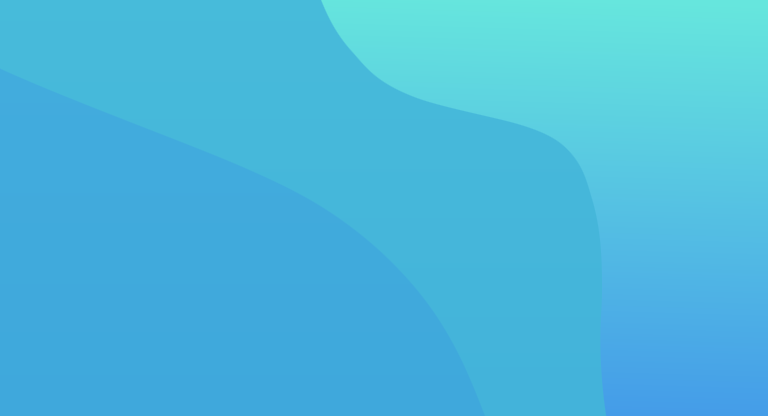
Reproduce this background procedurally as a Shadertoy shader.

```glsl
// Layered blue waves over a teal-to-blue sky gradient.
// Each wave fills the area left of a smooth edge; the edge is a chain of
// cubic Hermite spans giving x as a function of depth below the top.

#define ASPECT      1.837
#define SKY_TILT    0.03
#define SKY_TOP     vec3(0.400, 0.902, 0.867)
#define SKY_BOTTOM  vec3(0.266, 0.610, 0.912)
#define BACK_TOP    vec3(0.280, 0.733, 0.856)
#define BACK_BOTTOM vec3(0.262, 0.700, 0.855)
#define FRONT_TOP    vec3(0.261, 0.677, 0.868)
#define FRONT_BOTTOM vec3(0.246, 0.659, 0.861)

// Edge knots: depth, x, slope dx/ddepth, all in canvas heights
const int BACK_KNOTS = 9;
const vec3 backEdge[BACK_KNOTS] = vec3[](
    vec3(0.000, 0.768, 0.40), vec3(0.124, 0.842, 0.90),
    vec3(0.234, 0.993, 2.60), vec3(0.287, 1.196, 4.20),
    vec3(0.354, 1.352, 1.05), vec3(0.478, 1.416, 0.30),
    vec3(0.694, 1.440, 0.00), vec3(0.813, 1.436, 0.00),
    vec3(1.000, 1.450, 0.15));

const int FRONT_KNOTS = 6;
const vec3 frontEdge[FRONT_KNOTS] = vec3[](
    vec3(0.000, -0.363, 2.20), vec3(0.165, 0.000, 2.20),
    vec3(0.359, 0.478, 2.50), vec3(0.495, 0.766, 1.60),
    vec3(0.651, 0.957, 0.95), vec3(1.000, 1.160, 0.38));

// Cubic Hermite span between two knots
float hermite(vec3 a, vec3 b, float depth) {
    float span = b.x - a.x;
    float t = clamp((depth - a.x) / span, 0.0, 1.0);
    float s = 1.0 - t;
    return s * s * ((1.0 + 2.0 * t) * a.y + t * span * a.z)
         + t * t * ((1.0 + 2.0 * s) * b.y - s * span * b.z);
}

float backEdgeX(float depth) {
    float x = backEdge[0].y;
    for (int i = 0; i < BACK_KNOTS - 1; i++)
        if (depth >= backEdge[i].x) x = hermite(backEdge[i], backEdge[i + 1], depth);
    return x;
}

float frontEdgeX(float depth) {
    float x = frontEdge[0].y;
    for (int i = 0; i < FRONT_KNOTS - 1; i++)
        if (depth >= frontEdge[i].x) x = hermite(frontEdge[i], frontEdge[i + 1], depth);
    return x;
}

// Coverage of a region where the field is positive, one pixel soft
float coverage(float field) {
    return clamp(0.5 + field / max(fwidth(field), 1e-5), 0.0, 1.0);
}

void mainImage(out vec4 fragColor, in vec2 fragCoord) {
    vec2 uv = fragCoord / iResolution.xy;
    float x = uv.x * ASPECT;
    float depth = 1.0 - uv.y;

    // Sky
    float skyMix = clamp(depth - SKY_TILT * (x - 1.4), 0.0, 1.0);
    vec3 color = mix(SKY_TOP, SKY_BOTTOM, skyMix);

    // Waves, back to front
    vec3 backColor = mix(BACK_TOP, BACK_BOTTOM, depth);
    vec3 frontColor = mix(FRONT_TOP, FRONT_BOTTOM, depth);
    color = mix(color, backColor, coverage(backEdgeX(depth) - x));
    color = mix(color, frontColor, coverage(frontEdgeX(depth) - x));

    fragColor = vec4(color, 1.0);
}
```
